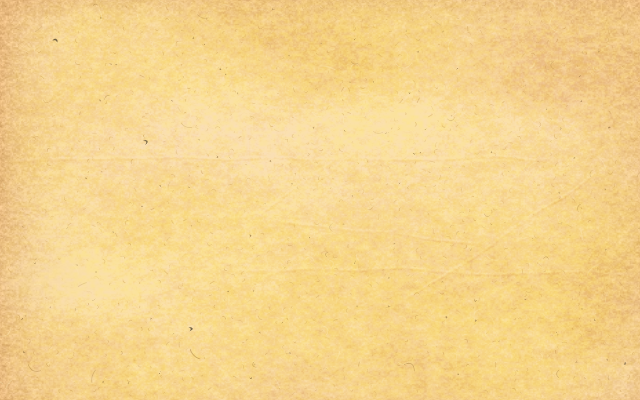
This texture is drawn by a WebGL 1 fragment shader. Its source:

```glsl
precision highp float;
uniform vec2 u_resolution;

vec2 hash2(vec2 p) {
  vec3 q = fract(p.xyx * vec3(0.1031, 0.1030, 0.0973));
  q += dot(q, q.yzx + 33.33);
  return fract((q.xx + q.yz) * q.zy);
}

float noise(vec2 p) {
  vec2 i = floor(p), f = fract(p);
  f = f * f * (3.0 - 2.0 * f);
  return mix(mix(hash2(i).x, hash2(i + vec2(1.0, 0.0)).x, f.x),
             mix(hash2(i + vec2(0.0, 1.0)).x, hash2(i + 1.0).x, f.x), f.y);
}

float fbm(vec2 p) {
  float sum = 0.0, gain = 0.5;
  for (int i = 0; i < 5; i++) {
    sum += gain * noise(p);
    p = mat2(1.6, 1.2, -1.2, 1.6) * p + 17.3;
    gain *= 0.5;
  }
  return sum;
}

// Soft round patch of the given radii
float blob(vec2 p, vec2 centre, vec2 radii) {
  vec2 d = (p - centre) / radii;
  return exp(-dot(d, d));
}

// Scattered curved strokes, one at most per cell
float strokes(vec2 p, float size, float reach, float thick, float share) {
  vec2 q = p / size;
  float ink = 0.0, aa = 0.8 / u_resolution.y;
  for (int j = -1; j <= 1; j++) {
    for (int i = -1; i <= 1; i++) {
      vec2 id = floor(q) + vec2(float(i), float(j));
      vec2 spot = hash2(id + size * 913.0);
      vec2 turn = hash2(id + size * 571.0 + 40.7);
      vec2 kind = hash2(id + size * 337.0 + 91.1);
      float angle = turn.x * 6.2832;
      vec2 d = (q - id - spot) * size;
      d = mat2(cos(angle), -sin(angle), sin(angle), cos(angle)) * d;
      float len = reach * (0.25 + 0.75 * turn.y * turn.y);
      d.y += (kind.x - 0.5) * 1.4 * d.x * d.x / len;
      float dist = length(vec2(max(abs(d.x) - len, 0.0), d.y)) - thick * (0.6 + 0.6 * spot.x);
      float mark = 1.0 - smoothstep(-aa, aa, dist);
      ink = max(ink, mark * step(kind.y, share) * (0.25 + 0.75 * spot.y));
    }
  }
  return ink;
}

// Fold from a to b: a lit ridge with shade below it
float crease(vec2 p, vec2 a, vec2 b) {
  vec2 along = normalize(b - a);
  vec2 d = p - a;
  float t = dot(d, along) / length(b - a);
  float side = dot(d, vec2(-along.y, along.x)) + 0.016 * (noise(p * 9.0 + a * 31.0) - 0.5);
  float ends = smoothstep(0.0, 0.15, t) * (1.0 - smoothstep(0.85, 1.0, t));
  float ridge = exp(-pow(side / 0.003, 2.0));
  float shade = exp(-pow((side + 0.006) / 0.003, 2.0));
  return ends * (ridge - shade) * (0.3 + 0.7 * noise(p * 14.0 + b * 7.0));
}

void main() {
  vec2 p = gl_FragCoord.xy / u_resolution.y;
  float right = u_resolution.x / u_resolution.y;

  // Broad stains and pale bands
  float tone = 0.63 + 1.0 * (fbm(p * vec2(2.2, 4.0) + 3.7) - 0.48);
  tone += 0.38 * blob(p, vec2(0.95, 0.67), vec2(0.65, 0.08));
  tone += 0.38 * blob(p, vec2(0.16, 0.3), vec2(0.22, 0.09));
  tone += 0.2 * blob(p, vec2(1.0, 0.43), vec2(0.5, 0.25));
  tone -= 0.5 * blob(p, vec2(0.8, 0.88), vec2(0.32, 0.13));
  tone -= 0.4 * blob(p, vec2(1.49, 0.17), vec2(0.1, 0.24));
  tone -= 0.3 * blob(p, vec2(1.4, 0.82), vec2(0.25, 0.09));

  // Pulp mottling and fine grain
  float mottle = fbm(p * vec2(34.0, 60.0)) - 0.48;
  float grain = noise(p * vec2(140.0, 190.0)) - 0.5;
  float tooth = noise(p * vec2(290.0, 310.0) + 50.0) - 0.5;
  tone += 0.65 * mottle + 0.32 * grain + 0.34 * tooth;

  // Folds
  float folds = crease(p, vec2(-0.1, 0.605), vec2(1.5, 0.61));
  folds += crease(p, vec2(0.45, 0.33), vec2(1.65, 0.32));
  folds += crease(p, vec2(0.65, 0.45), vec2(1.25, 0.39));
  folds += crease(p, vec2(0.98, 0.23), vec2(1.52, 0.59));
  folds += 0.6 * crease(p, vec2(0.62, 0.44), vec2(0.86, 0.62));
  tone += 0.28 * folds;

  vec3 paper = mix(vec3(0.925, 0.745, 0.45), vec3(0.967, 0.832, 0.53), smoothstep(-0.1, 0.55, tone));
  paper = mix(paper, vec3(0.985, 0.885, 0.635), smoothstep(0.42, 1.1, tone));

  // Pinkish to yellow drift of hue
  float drift = fbm(p * vec2(3.0, 5.0) + 61.0) - 0.48;
  float flecks = noise(p * vec2(95.0, 130.0) + 8.0) - 0.5;
  paper += vec3(-0.004, -0.012, 0.09) * (drift * 1.5 + flecks);

  // Aged margins
  float margin = 0.85 * exp(-p.x / 0.07) + 0.45 * exp(-(right - p.x) / 0.08);
  margin += 0.5 * exp(-(1.0 - p.y) / 0.045) + 0.15 * exp(-p.y / 0.04);
  margin *= 0.7 + 0.6 * fbm(p * 6.0 + 21.0);
  paper = mix(paper, vec3(0.9, 0.71, 0.48) + 0.1 * (grain + tooth) + 0.08 * mottle, min(margin, 0.9));

  // Fibres and specks
  paper = mix(paper, vec3(0.76, 0.57, 0.28), 0.5 * strokes(p, 0.03, 0.006, 0.0008, 0.6));
  paper = mix(paper, vec3(0.99, 0.92, 0.72), 0.5 * strokes(p, 0.06, 0.02, 0.0011, 0.5));
  paper = mix(paper, vec3(0.56, 0.4, 0.17), 0.55 * strokes(p, 0.13, 0.017, 0.0008, 0.35));
  paper = mix(paper, vec3(0.45, 0.33, 0.16), 0.7 * strokes(p, 0.07, 0.0015, 0.0011, 0.45));
  paper = mix(paper, vec3(0.22, 0.18, 0.13), 0.85 * strokes(p, 0.24, 0.004, 0.0021, 0.3));

  gl_FragColor = vec4(clamp(paper, 0.0, 1.0), 1.0);
}
```
